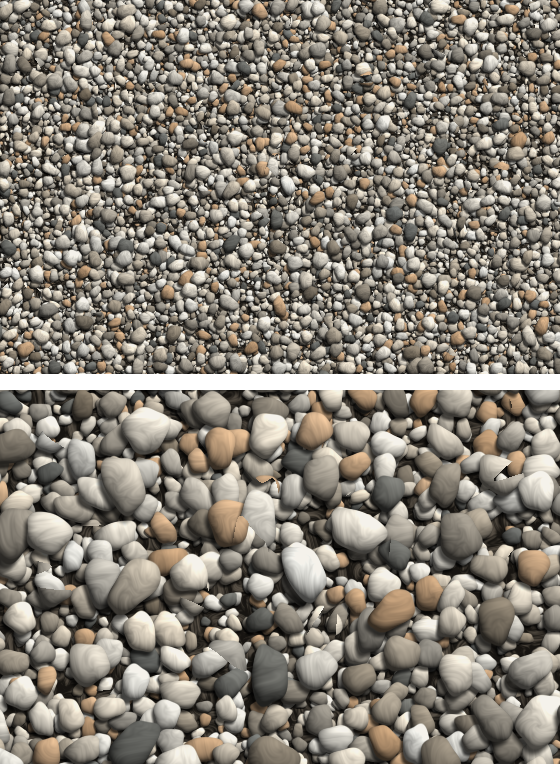
Top, the full canvas; bottom, a detail of the centre.
This texture is drawn by a WebGL 1 fragment shader. Its source:

```glsl
precision highp float;
// Sunlit bed of small rounded pebbles over dark soil and grit.
uniform vec2 u_resolution;

const vec3 SOIL_DARK = vec3(0.09, 0.08, 0.065);
const vec3 SOIL_LIGHT = vec3(0.34, 0.31, 0.27);
const vec3 STONE_DARK = vec3(0.46, 0.43, 0.38);
const vec3 STONE_PALE = vec3(0.97, 0.95, 0.90);
const vec3 STONE_TAN = vec3(0.76, 0.60, 0.44);
const vec3 STONE_SLATE = vec3(0.36, 0.37, 0.36);
const vec3 SUN_DIR = vec3(0.36, 0.62, 0.70);
const float AMBIENT = 0.29;
const float SUN = 0.82;
const float SHADOW = 0.68;
const float TAN_SHARE = 0.10;
const float SLATE_SHARE = 0.05;

// Layer densities, in cells per canvas height.
const float GRIT_CELLS = 84.0;
const float SMALL_CELLS = 53.0;
const float MEDIUM_CELLS = 36.0;
const float LARGE_CELLS = 25.0;

vec3 hash3(vec2 p) {
  vec3 q = fract(p.xyx * vec3(0.1031, 0.1030, 0.0973));
  q += dot(q, q.yxz + 33.33);
  return fract((q.xxy + q.yzz) * q.zyx);
}

// Layered sines, each bending the next; roughly -1 to 1.
float mottle(vec2 p) {
  float sum = 0.0;
  float weight = 0.5;
  for (int i = 0; i < 4; i++) {
    p = mat2(0.8, 0.6, -0.6, 0.8) * p * 1.7;
    p += 0.9 * sin(p.yx + 1.3);
    sum += weight * sin(p.x) * sin(p.y);
    weight *= 0.75;
  }
  return sum;
}

vec3 stoneColour(vec3 rnd) {
  vec3 colour = mix(STONE_DARK, STONE_PALE, pow(rnd.x, 0.6));
  colour *= mix(vec3(1.02, 0.99, 0.95), vec3(0.98, 1.0, 1.03), rnd.z);
  colour = mix(colour, STONE_TAN, 0.8 * step(rnd.y, TAN_SHARE));
  return mix(colour, STONE_SLATE, 0.85 * step(1.0 - SLATE_SHARE, rnd.y));
}

// Rounded-box distance with a wobbling outline; 1 at the rim.
float pebbleShape(vec2 d, float phase) {
  vec2 a = pow(abs(d) + 0.0001, vec2(2.5));
  float angle = atan(d.y, d.x + 0.00001);
  float wobble = 0.07 * sin(3.0 * angle + phase) + 0.04 * sin(5.0 * angle - phase);
  return pow(a.x + a.y, 0.4) * (1.0 + wobble);
}

// Draws one layer of scattered stones, with their shadows, over what lies below.
vec3 addStones(vec3 below, vec2 p, float cells, float chance, float seed) {
  vec2 q = p * cells + seed;
  vec2 base = floor(q);
  float pixel = cells / u_resolution.y;
  float grain = mottle(p * 62.0 + seed);
  vec3 sun = normalize(SUN_DIR);
  for (int y = 1; y >= -1; y--) {
    for (int x = -1; x <= 1; x++) {
      vec2 cell = base + vec2(float(x), float(y));
      vec3 place = hash3(cell + seed);
      vec3 form = hash3(cell + seed + 71.7);
      vec3 tint = hash3(cell + seed + 143.1);
      if (place.z > chance) continue;

      vec2 centre = cell + 0.5 + 0.6 * (place.xy - 0.5);
      float radius = mix(0.34, 0.54, form.x);
      float stretch = mix(1.0, 1.32, form.y);
      vec2 axes = radius * vec2(stretch, 1.0 / stretch);
      float turn = 6.2832 * form.z;
      mat2 spin = mat2(cos(turn), -sin(turn), sin(turn), cos(turn));
      vec2 local = spin * (q - centre);
      float phase = 6.2832 * tint.z;

      // Shadow cast away from the sun.
      vec2 shift = spin * (sun.xy * radius * 0.42);
      float shade = pebbleShape((local + shift) / axes, phase);
      below *= 1.0 - SHADOW * (1.0 - smoothstep(0.82, 1.14, shade));

      // Domed stone lit by the sun.
      vec2 d = local / axes;
      float rim = pebbleShape(d, phase);
      float edge = 0.8 * pixel / radius;
      float cover = 1.0 - smoothstep(1.0 - edge, 1.0 + edge, rim);
      vec2 slope = (d * spin) * (0.35 + 0.65 * rim);
      vec3 normal = normalize(vec3(slope + 0.10 * grain, 0.25 + sqrt(max(0.0, 1.0 - rim * rim))));
      float lit = AMBIENT + SUN * max(0.0, dot(normal, sun));
      vec3 stone = stoneColour(tint) * lit * (1.0 + 0.10 * grain);
      below = mix(below, min(stone, vec3(0.96, 0.95, 0.92)), cover);
    }
  }
  return below;
}

void main() {
  vec2 p = gl_FragCoord.xy / u_resolution.y;
  // Broad patches where the stones lie thinner.
  float patches = 0.10 * mottle(p * 4.0);
  float soil = smoothstep(-0.2, 1.1, mottle(p * 95.0));
  vec3 colour = mix(SOIL_DARK, SOIL_LIGHT, soil);
  colour = addStones(colour, p, GRIT_CELLS, 0.72, 11.0);
  colour = addStones(colour, p, SMALL_CELLS, 0.78 + patches, 37.0);
  colour = addStones(colour, p, MEDIUM_CELLS, 0.74 + patches, 59.0);
  colour = addStones(colour, p, LARGE_CELLS, 0.34 + patches, 83.0);
  gl_FragColor = vec4(colour, 1.0);
}
```
